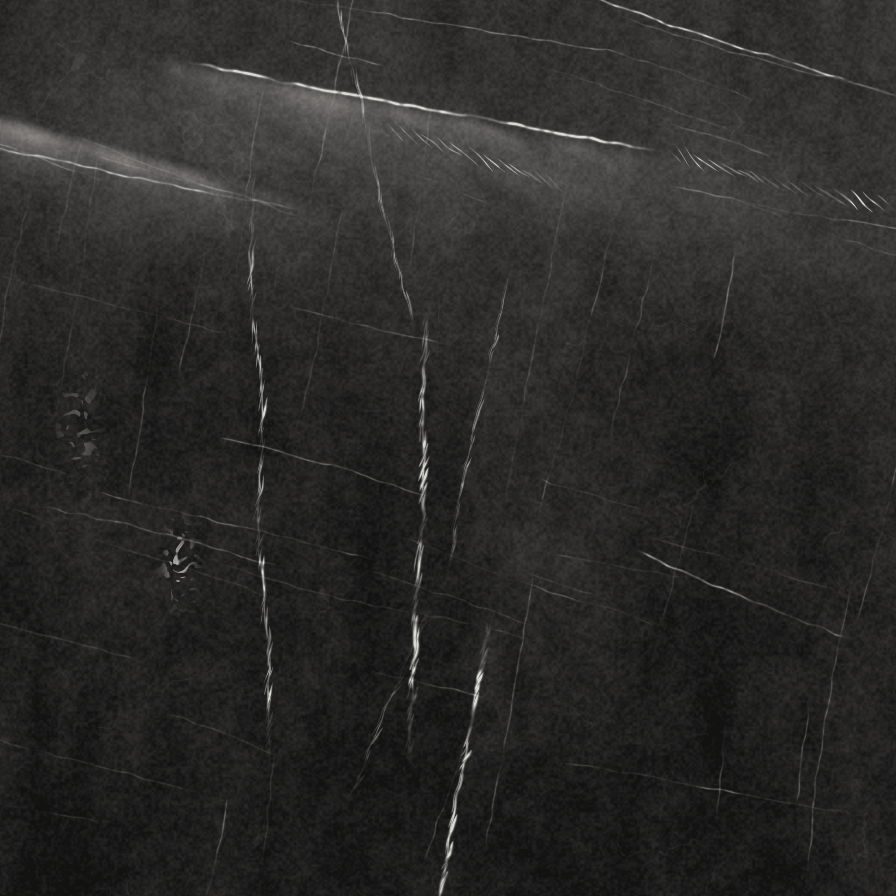
A WebGL 2 fragment shader for this texture:

```glsl
#version 300 es
precision highp float;

uniform vec2 u_resolution;
out vec4 fragColor;

float hash(vec2 p) {
    vec3 q = fract(p.xyx * vec3(0.1031, 0.1030, 0.0973));
    q += dot(q, q.yzx + 33.33);
    return fract((q.x + q.y) * q.z);
}

float noise(vec2 p) {
    vec2 cell = floor(p), f = fract(p);
    f = f * f * (3.0 - 2.0 * f);
    return mix(mix(hash(cell), hash(cell + vec2(1, 0)), f.x),
               mix(hash(cell + vec2(0, 1)), hash(cell + vec2(1, 1)), f.x), f.y);
}

float fbm(vec2 p) {
    float sum = 0.0, amp = 0.5;
    for (int i = 0; i < 5; i++) {
        sum += amp * noise(p);
        p = mat2(1.6, 1.2, -1.2, 1.6) * p + 7.3;
        amp *= 0.5;
    }
    return sum;
}

// Distance along (x) and across (y) the line from a to b
vec2 lineCoords(vec2 p, vec2 a, vec2 b) {
    vec2 axis = normalize(b - a);
    return vec2(dot(p - a, axis), dot(p - a, vec2(-axis.y, axis.x)));
}

// Soft stroke that dims instead of vanishing below one pixel
float stroke(float d, float width) {
    float drawn = max(width, 0.5 / u_resolution.y);
    return exp(-d * d / (drawn * drawn)) * width / drawn;
}

// Wavering crack; slant above zero adds overlapping oblique dashes
float vein(vec2 p, vec2 a, vec2 b, float width, float slant, float seed) {
    vec2 q = lineCoords(p, a, b);
    float len = length(b - a);
    if (q.x < 0.0 || q.x > len || abs(q.y) > 0.05) return 0.0;
    q.y += 0.009 * (noise(vec2(q.x * 7.0, seed)) - 0.5)
         + 0.003 * (noise(vec2(q.x * 60.0, seed + 9.0)) - 0.5);
    float ends = smoothstep(0.0, 0.12 * len, q.x) * smoothstep(0.0, 0.12 * len, len - q.x);
    float patchy = mix(0.25, 1.0, smoothstep(0.25, 0.65, noise(vec2(q.x * 26.0, seed + 4.0))));
    patchy *= mix(0.45, 1.15, noise(vec2(q.x * 170.0, seed + 6.0)));
    if (slant == 0.0) return stroke(q.y, width) * ends * patchy;
    float line = 0.6 * stroke(q.y, 0.6 * width) * smoothstep(0.5, 0.2, slant);
    for (int layer = 0; layer < 2; layer++) {
        float c = q.x / 0.033 + 0.55 * float(layer) + seed;
        c += 1.1 * noise(vec2(q.x * 24.0, seed + 2.0));
        float f = fract(c);
        float size = hash(vec2(floor(c), seed + 31.0 * float(layer)));
        float taper = 4.0 * f * (1.0 - f) * mix(slant, 1.0, size * size);
        float tilt = slant * mix(0.4, 1.2, hash(vec2(floor(c), seed + 3.0)));
        float offset = tilt * 0.033 * (f - 0.5) + 0.004 * (size - 0.5);
        line = max(line, sqrt(taper) * stroke(q.y + offset, width * mix(0.3, 1.0, taper)));
    }
    return line * ends * patchy;
}

// Streaked veil that fades out below a line
float haze(vec2 p, vec2 a, vec2 b, float depth) {
    vec2 q = lineCoords(p, a, b);
    float t = q.x / length(b - a);
    float below = smoothstep(0.006, -0.014, q.y) * exp(min(q.y, 0.0) / depth);
    float streaks = 0.1 + 0.6 * noise(vec2(q.x * 9.0, q.y * 70.0 + q.x * 20.0))
                  + 0.8 * noise(vec2(q.x * 12.0, q.y * 25.0 + q.x * 9.0));
    return below * streaks * smoothstep(0.0, 0.25, t) * smoothstep(1.0, 0.55, t);
}

void main() {
    vec2 p = gl_FragCoord.xy / u_resolution;

    // Dark stone: broad tone, clouds, vertical smears and grain
    float tone = 0.114 + 0.06 * smoothstep(0.45, 0.85, p.y) + 0.028 * p.x * smoothstep(0.0, 0.5, p.y);
    float band = (p.y - 0.88 + 0.14 * p.x) / 0.09;
    tone += 0.03 * exp(-band * band);
    tone += 0.09 * (fbm(p * vec2(5.0, 3.5)) - 0.48);
    tone += 0.07 * (fbm(p * vec2(24.0, 5.0) + 40.0) - 0.48);
    tone += 0.07 * (fbm(p * 40.0 + 11.0) - 0.48);
    tone += 0.05 * (noise(p * 240.0) - 0.5) + 0.05 * (noise(p.yx * 410.0 + 8.0) - 0.5);

    // Pale veils
    tone += 0.27 * haze(p, vec2(0.12, 0.947), vec2(0.9, 0.795), 0.05);
    tone += 0.4 * haze(p, vec2(-0.2, 0.925), vec2(0.42, 0.755), 0.034);

    // Hairline crackle
    float ridge = abs(fbm(p * 7.0 + 3.0) - 0.48);
    tone += 0.04 * smoothstep(0.006, 0.0, ridge) * smoothstep(0.5, 0.8, noise(p * 16.0 + 20.0));

    // Faint scattered veins in two directions
    float light = 0.0;
    for (int i = 0; i < 54; i++) {
        float k = float(i);
        vec2 center = vec2(fract(k * 0.618 + 0.1 * hash(vec2(k, 1.0))), hash(vec2(k, 2.0)));
        float turn = hash(vec2(k, 3.0)) - 0.5;
        bool steep = i % 5 < 2;
        vec2 dir = steep ? vec2(0.2 + 0.2 * turn, 1.0) : vec2(1.0, -0.27 + 0.22 * turn);
        vec2 reach = dir * mix(0.05, 0.2, hash(vec2(k, 4.0)));
        float strength = mix(0.13, 0.4, pow(hash(vec2(k, 5.0)), 2.0));
        light += strength * vein(p, center - reach, center + reach, 0.001, 0.0, k);
    }

    // Bright shallow veins
    light += 1.3 * vein(p, vec2(0.2, 0.932), vec2(0.74, 0.834), 0.0016, 0.0, 51.0);
    light += 0.8 * vein(p, vec2(-0.12, 0.855), vec2(0.32, 0.765), 0.0012, 0.0, 52.0);
    light += 0.9 * vein(p, vec2(0.62, 1.015), vec2(1.02, 0.89), 0.0012, 0.0, 53.0);
    light += 1.3 * vein(p, vec2(0.74, 0.828), vec2(1.0, 0.768), 0.0014, 0.5, 54.0);
    light += 1.1 * vein(p, vec2(0.42, 0.858), vec2(0.64, 0.79), 0.0013, 0.5, 55.0);
    light += 0.7 * vein(p, vec2(0.7, 0.385), vec2(0.95, 0.285), 0.0012, 0.0, 56.0);

    // Bright steep veins
    light += 1.2 * vein(p, vec2(0.3, 0.12), vec2(0.28, 0.82), 0.0016, 0.22, 61.0);
    light += 1.6 * vein(p, vec2(0.46, 0.14), vec2(0.475, 0.66), 0.0024, 0.26, 62.0);
    light += 0.9 * vein(p, vec2(0.465, 0.63), vec2(0.36, 1.05), 0.0013, 0.14, 63.0);
    light += 1.5 * vein(p, vec2(0.48, -0.07), vec2(0.545, 0.31), 0.0022, 0.2, 64.0);
    light += 0.7 * vein(p, vec2(0.5, 0.36), vec2(0.57, 0.7), 0.0012, 0.1, 65.0);
    light += 0.7 * vein(p, vec2(0.39, 0.1), vec2(0.485, 0.33), 0.0013, 0.18, 66.0);

    // Small clusters of mineral flecks
    float flecks = smoothstep(0.66, 0.82, noise(p * vec2(150.0, 190.0) + 3.0 * noise(p * 60.0)));
    vec2 spread = (p - vec2(0.2, 0.37)) / vec2(0.015, 0.035);
    vec2 spread2 = (p - vec2(0.088, 0.52)) / vec2(0.02, 0.06);
    light += flecks * (0.75 * exp(-dot(spread, spread)) + 0.3 * exp(-dot(spread2, spread2)));

    vec3 stone = max(tone, 0.07) * vec3(1.02, 0.995, 0.98);
    fragColor = vec4(mix(stone, vec3(0.85, 0.85, 0.83), clamp(light, 0.0, 1.0)), 1.0);
}
```
